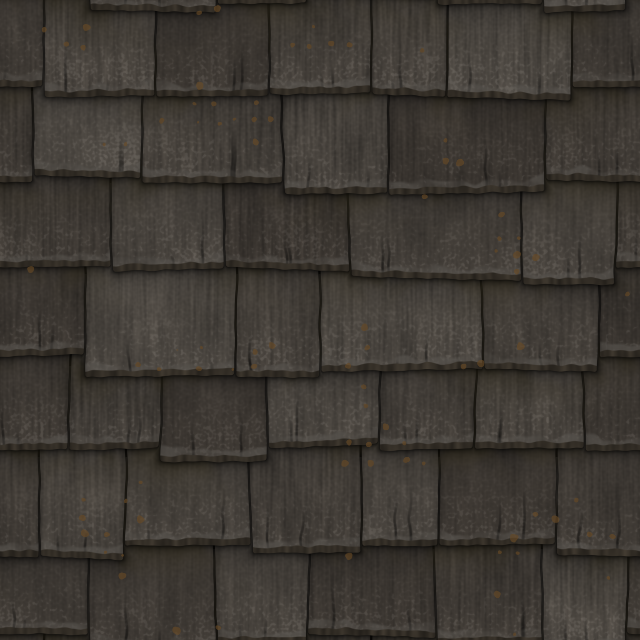
A three.js fragment shader for this texture:

```glsl
// Weathered wooden roof shingles: seven overlapping rows of five or six uneven boards.
// Rows are composited from the lowest layer up, each a rounded-box distance that shades
// the row beneath; wrapping gradient noise adds grain, worn lips, moss and lichen.
varying vec2 vUv;

const float ROWS = 7.0;

vec2 hash2(vec2 p) {
  vec3 q = fract(p.xyx * vec3(0.1031, 0.1030, 0.0973));
  q += dot(q, q.yzx + 33.33);
  return fract((q.xx + q.yz) * q.zy);
}

float gradAt(vec2 cell, vec2 period, vec2 offset) {
  float a = 6.2832 * hash2(mod(cell, period) + 3.0).x;
  return dot(vec2(cos(a), sin(a)), offset);
}

// Gradient noise that repeats once per canvas, about -0.7 to 0.7
float gnoise(vec2 uv, vec2 period) {
  vec2 p = uv * period, i = floor(p), f = p - i;
  vec2 s = f * f * f * (f * (f * 6.0 - 15.0) + 10.0), e = vec2(1.0, 0.0);
  float low = mix(gradAt(i, period, f), gradAt(i + e, period, f - e), s.x);
  float high = mix(gradAt(i + e.yx, period, f - e.yx), gradAt(i + 1.0, period, f - 1.0), s.x);
  return mix(low, high, s.y);
}

float boardsInRow(float row) {
  return 6.0 - step(2.5, row) * step(row, 5.5);
}

// Slightly tilted joint on the left of board i
float seam(float i, float n, float row, float y) {
  float wrapped = mod(row, ROWS);
  vec2 h = hash2(vec2(mod(i, n), wrapped) + 11.0);
  return (i + fract(0.22 * wrapped) + 0.42 * (h.x - 0.5)) / n + 0.07 * (h.y - 0.5) * (y - row / ROWS);
}

// Surface of one board: u across it, h the height above its lower edge
vec3 shadeBoard(vec2 p, float u, float width, float h, vec2 id) {
  vec2 tone = hash2(id + 31.0), kind = hash2(id + 57.0);
  vec2 q = p + tone;
  vec3 wood = mix(vec3(0.228, 0.208, 0.188), vec3(0.300, 0.281, 0.258), tone.x);

  // Grain, stains and fine speckle
  float grain = gnoise(q, vec2(150.0, 7.0)) + 0.6 * gnoise(q, vec2(260.0, 16.0));
  float stain = gnoise(q, vec2(11.0, 9.0)) + 0.5 * gnoise(q, vec2(31.0, 23.0));
  float speckle = gnoise(q, vec2(190.0)) + 0.6 * gnoise(q, vec2(90.0));
  wood *= 1.0 + (0.10 + 0.14 * kind.x) * grain + 0.17 * stain + 0.10 * speckle;
  wood += 0.045 * smoothstep(0.1, 0.6, speckle + 0.5 * stain) * smoothstep(0.13, 0.02, h);

  // Splits climbing from the lower edge
  for (int k = 0; k < 2; k++) {
    vec2 c = hash2(id + 73.0 + 9.0 * float(k));
    float bend = 0.006 * gnoise(q, vec2(9.0, 24.0));
    float dist = abs((u - 0.15 - 0.7 * c.x) * width + bend);
    float fade = smoothstep(0.025 + 0.09 * c.y, 0.0, h);
    wood *= 1.0 - 0.5 * fade * smoothstep(0.0035, 0.0005, dist);
  }

  // Pale worn rim above a dark, notched lip
  float lip = 0.010 + 0.004 * gnoise(q, vec2(45.0, 7.0));
  float corner = pow(abs(2.0 * u - 1.0), 6.0);
  float rim = 0.007 + 0.010 * gnoise(q, vec2(34.0, 14.0)) + 0.008 * corner;
  float worn = smoothstep(lip + rim + 0.004, lip + rim - 0.002, h);
  worn *= 0.35 + 0.5 * smoothstep(-0.25, 0.3, gnoise(q, vec2(26.0, 40.0)));
  wood = mix(wood, vec3(0.345, 0.330, 0.310), 0.75 * worn);
  vec3 lipColor = vec3(0.195, 0.174, 0.145) * (1.0 + 0.5 * gnoise(q, vec2(110.0, 14.0)));
  wood = mix(wood, lipColor, smoothstep(lip + 0.001, lip - 0.0015, h));

  // Softly darkened sides
  float side = min(u, 1.0 - u) * width;
  return wood * (1.0 - 0.22 * exp(-side / 0.004));
}

void main() {
  vec2 p = vUv;
  vec3 color = vec3(0.10, 0.085, 0.065);
  float mossPatch = smoothstep(-0.2, 0.35, gnoise(p, vec2(6.0, 7.0)) + 0.4 * gnoise(p, vec2(30.0)));
  float wobble = 0.003 * gnoise(p, vec2(13.0, 22.0));

  // Rows from the buried layer to the overhanging one
  for (int k = -1; k <= 1; k++) {
    float row = floor(p.y * ROWS) + float(k);
    float wrapped = mod(row, ROWS), n = boardsInRow(wrapped);
    float first = floor(p.x * n - fract(0.22 * wrapped));
    float nearest = 1.0, u = 0.0, width = 0.1, height = 0.0;
    vec2 id = vec2(0.0);
    for (int j = -1; j <= 1; j++) {
      float i = first + float(j), x = p.x + wobble;
      float left = seam(i, n, row, p.y), right = seam(i + 1.0, n, row, p.y);
      vec2 board = vec2(mod(i, n), wrapped), h = hash2(board + 91.0);
      float across = (x - left) / (right - left);
      float bottom = row / ROWS + 0.036 * (h.x - 0.5) + 0.014 * (h.y - 0.5) * (across - 0.5);
      bottom += 0.003 * gnoise(p + h, vec2(42.0, 7.0));
      vec2 q = vec2(max(left - x, x - right) + 0.0017, bottom - p.y) + 0.004;
      float d = length(max(q, 0.0)) + min(max(q.x, q.y), 0.0) - 0.004;
      if (d < nearest) {
        nearest = d; u = across; width = right - left; height = p.y - bottom; id = board;
      }
    }
    // Moss and contact shadow fall on whatever lies below
    float gap = max(nearest, 0.0);
    color = mix(color, vec3(0.235, 0.205, 0.125), 0.6 * mossPatch * exp(-gap / 0.022));
    color *= 1.0 - 0.55 * exp(-gap / 0.006) - 0.17 * exp(-gap / 0.03);
    color = mix(color, shadeBoard(p, clamp(u, 0.0, 1.0), width, height, id), smoothstep(0.001, -0.001, nearest));
  }

  // Clustered flecks of ochre lichen
  vec2 cell = floor(p * 34.0), pick = hash2(mod(cell, 34.0) + 130.0), spot = hash2(mod(cell, 34.0) + 177.0);
  float cluster = gnoise((cell + 0.5) / 34.0, vec2(8.0));
  float radius = (0.07 + 0.14 * pick.y) * step(0.60, pick.x) * step(0.20, cluster);
  float fleck = length(fract(p * 34.0) - 0.3 - 0.4 * spot) + 0.09 * gnoise(p, vec2(120.0));
  float lichen = step(0.01, radius) * smoothstep(radius + 0.03, radius - 0.03, fleck);
  color = mix(color, vec3(0.40, 0.285, 0.145), 0.65 * lichen);
  gl_FragColor = vec4(color, 1.0);
}
```
